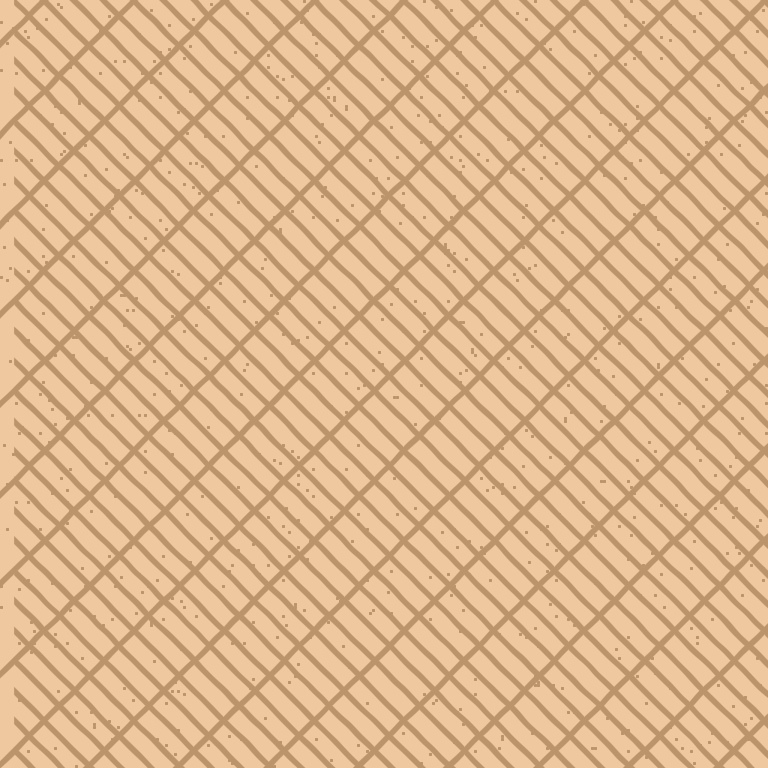
This pattern is drawn by a WebGL 2 fragment shader. Its source:

```glsl
#version 300 es
precision highp float;
// Diagonal lattice: close falling strokes crossed by sparse rising lines, with fine specks.

#define PITCH_COUNT 25.6      // falling strokes across the canvas
#define RISING_STEP 3.0       // rising lines lie this many pitches apart
#define HALF_WIDTH 0.094      // half the line width, in pitches
#define FALLING_PHASE 0.45    // shift of the falling strokes, in pitches
#define LEFT_MARGIN 0.47      // falling strokes begin here, in pitches
#define WOBBLE 0.035          // unevenness of the lines, in pitches
#define SPECK_GRID 256.0      // speck cells across the canvas
#define SPECK_CHANCE 0.0135   // share of cells that hold a speck
#define GROUND_COLOR vec3(0.94, 0.785, 0.625)
#define LINE_COLOR vec3(0.735, 0.58, 0.42)

uniform vec2 u_resolution;
out vec4 fragColor;

float hash(vec2 cell) {
    vec3 h = fract(vec3(cell.xyx) * 0.1031);
    h += dot(h, h.yzx + 33.33);
    return fract((h.x + h.y) * h.z);
}

float valueNoise(vec2 p) {
    vec2 cell = floor(p);
    vec2 f = fract(p);
    f = f * f * (3.0 - 2.0 * f);
    float low = mix(hash(cell), hash(cell + vec2(1.0, 0.0)), f.x);
    float high = mix(hash(cell + vec2(0.0, 1.0)), hash(cell + vec2(1.0, 1.0)), f.x);
    return mix(low, high, f.y);
}

// Distance from a coordinate to the nearest multiple of a period.
float repeatDistance(float coordinate, float period) {
    return abs(fract(coordinate / period + 0.5) - 0.5) * period;
}

// Smooth coverage of a shape from its signed distance.
float coverage(float signedDistance, float pixel) {
    return 1.0 - smoothstep(-0.75 * pixel, 0.75 * pixel, signedDistance);
}

// Scattered dots, one per chosen grid cell.
float specks(vec2 uv) {
    vec2 p = uv * SPECK_GRID;
    float chosen = step(hash(floor(p) + 17.0), SPECK_CHANCE);
    float radius = length(fract(p) - 0.5);
    float pixel = SPECK_GRID / u_resolution.y;
    return chosen * coverage(radius - 0.62, pixel);
}

void main() {
    vec2 uv = gl_FragCoord.xy / u_resolution;
    float pixel = PITCH_COUNT / u_resolution.y;

    // Lattice coordinates, measured from the upper left.
    vec2 p = vec2(uv.x, 1.0 - uv.y) * PITCH_COUNT;
    float sway = WOBBLE * (2.0 * valueNoise(p * 1.7) - 1.0);

    // Straight lines along both diagonals.
    float rising = repeatDistance(p.x + p.y - 0.5 * RISING_STEP + sway, RISING_STEP);
    float falling = repeatDistance(p.x - p.y - FALLING_PHASE + sway, 1.0);
    float risingInk = coverage(rising * inversesqrt(2.0) - HALF_WIDTH, pixel);
    float fallingInk = coverage(falling * inversesqrt(2.0) - HALF_WIDTH, pixel);
    fallingInk *= coverage(LEFT_MARGIN - p.x, pixel);

    float ink = max(max(risingInk, fallingInk), specks(uv));
    fragColor = vec4(mix(GROUND_COLOR, LINE_COLOR, ink), 1.0);
}
```
